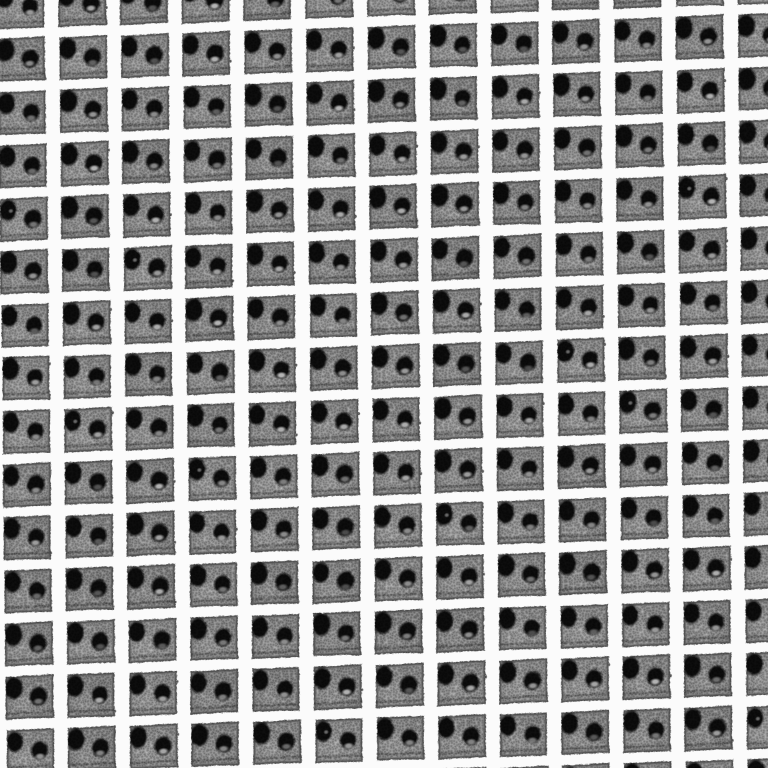
Write a Shadertoy shader that draws this pattern.

```glsl
// Lattice, in canvas units
const vec2 ORIGIN = vec2(0.1081, 0.9251);
const vec2 STEP_X = vec2(0.0803, 0.0026);
const vec2 STEP_Y = vec2(-0.0009, 0.0692);
const float JITTER = 0.0012;

// Tile outline
const vec2 HALF_SIZE = vec2(0.0307, 0.0279);
const float SIZE_VARIATION = 0.0008;
const float TILT = 0.048;
const float EDGE_SOFTNESS = 0.0013;
const float EDGE_WEAR = 0.0007;
const float RIM_WIDTH = 0.0042;

// Spots, relative to the half size of a tile
const vec2 CORNER_POS = vec2(-0.67, 0.46);
const vec2 CORNER_RADIUS = vec2(0.36, 0.49);
const vec2 ROUND_POS = vec2(0.38, 0.0);
const vec2 ROUND_RADIUS = vec2(0.35, 0.41);
const vec2 GLINT_POS = vec2(0.38, -0.25);

// Greys
const float PAPER = 0.985;
const float TILE_GREY = 0.50;
const float RIM_GREY = 0.24;
const float SPOT_BLACK = 0.03;
const float GLINT_GREY = 0.74;
const float GRAIN_SCALE = 300.0;
const float GRAIN_AMOUNT = 0.24;

vec2 hash2(vec2 p) {
    vec3 h = fract(p.xyx * vec3(0.1031, 0.1030, 0.0973));
    h += dot(h, h.yzx + 33.33);
    return fract((h.xx + h.yz) * h.zy);
}

// Distance to the nearest scattered point
float cellular(vec2 p) {
    vec2 cell = floor(p);
    float nearest = 2.0;
    for (int y = -1; y <= 1; y++) {
        for (int x = -1; x <= 1; x++) {
            vec2 neighbour = cell + vec2(x, y);
            nearest = min(nearest, length(neighbour + hash2(neighbour + 200.0) - p));
        }
    }
    return nearest;
}

float layeredSines(vec2 p) {
    float sum = 0.0;
    float amplitude = 0.5;
    for (int i = 0; i < 4; i++) {
        sum += amplitude * sin(p.x + 1.7 * sin(p.y)) * cos(p.y - p.x * 0.4);
        p = mat2(1.5, 1.1, -1.1, 1.5) * p + 2.3;
        amplitude *= 0.6;
    }
    return sum;
}

float boxDistance(vec2 p, vec2 halfSize) {
    vec2 d = abs(p) - halfSize;
    return length(max(d, 0.0)) + min(max(d.x, d.y), 0.0);
}

// Soft elliptical mask: 1 inside, 0 outside
float spot(vec2 p, vec2 centre, vec2 radius, float blur) {
    return 1.0 - smoothstep(1.0 - blur, 1.0 + blur, length((p - centre) / radius));
}

float tileShade(vec2 q, float edge, float grain, float wave, vec2 seed, vec2 seed2) {
    // Mottled body, paler below the middle
    float shade = TILE_GREY + 0.05 * spot(q, vec2(-0.1, -0.3), vec2(0.8, 0.5), 0.7);
    shade += 0.035 * wave + GRAIN_AMOUNT * (grain - 0.45) + 0.04 * (seed.x - 0.5);

    // Scored line along the bottom
    float score = q.y + 0.73 + 0.025 * wave;
    shade -= 0.13 * exp(-score * score * 220.0);

    // Dark rim
    shade = mix(RIM_GREY, shade, smoothstep(-0.0005, RIM_WIDTH, -edge));

    // Corner spot and round spot
    vec2 bent = q + 0.03 * wave;
    float cornerMask = spot(bent, CORNER_POS, CORNER_RADIUS * (0.95 + 0.12 * seed.y), 0.22);
    float roundMask = spot(bent, ROUND_POS, ROUND_RADIUS * (0.95 + 0.1 * seed2.x), 0.25);
    shade = mix(shade, SPOT_BLACK + 0.03 * grain, max(cornerMask, roundMask));

    // Glint in the round spot, with a rare one in the corner spot
    float glint = spot(q, GLINT_POS + 0.06 * (seed - 0.5), vec2(0.17, 0.12), 0.6);
    shade = mix(shade, GLINT_GREY, glint * (0.35 + 0.6 * seed2.y));
    float rareGlint = spot(q, CORNER_POS + vec2(0.12, -0.04), vec2(0.08), 0.7);
    return mix(shade, 0.4, rareGlint * step(0.92, seed.x));
}

void mainImage(out vec4 fragColor, in vec2 fragCoord) {
    vec2 uv = fragCoord / iResolution.xy;
    float pixel = 1.0 / min(iResolution.x, iResolution.y);

    // Nearest tile of the skewed lattice
    mat2 lattice = mat2(STEP_X, STEP_Y);
    vec2 id = round(inverse(lattice) * (uv - ORIGIN));
    vec2 seed = hash2(id + 51.0);
    vec2 seed2 = hash2(id + 97.0);
    vec2 p = uv - ORIGIN - lattice * id - JITTER * (seed - 0.5);
    p.y -= p.x * (TILT + 0.03 * (seed2.x - 0.5));

    float grain = cellular(uv * GRAIN_SCALE);
    float wave = layeredSines(uv * 260.0);
    vec2 q = p / HALF_SIZE;

    // Worn outline with a flared lower right corner
    vec2 halfSize = HALF_SIZE + SIZE_VARIATION * (seed2 - 0.5);
    float flare = smoothstep(0.2, 1.1, q.x) * smoothstep(-0.4, -1.0, q.y);
    float edge = boxDistance(p, halfSize) - 0.0016 * flare * seed.y;
    edge += EDGE_WEAR * wave + 0.0012 * (grain - 0.45);

    // Loose crumb on the outline of some tiles
    vec2 crumb = p - halfSize * vec2(1.0, 1.6 * seed.x - 0.8);
    edge = min(edge, length(crumb) - 0.002 * step(0.75, seed2.y) + 0.0006 * wave);

    float softness = max(EDGE_SOFTNESS, 0.75 * pixel);
    float cover = 1.0 - smoothstep(-softness, softness, edge);
    float shade = mix(PAPER, tileShade(q, edge, grain, wave, seed, seed2), cover);
    fragColor = vec4(vec3(clamp(shade, 0.0, 1.0)), 1.0);
}
```
